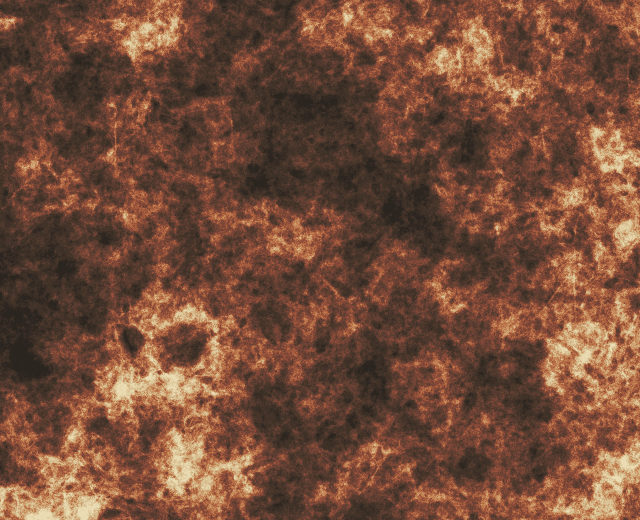
This texture is drawn by a WebGL 1 fragment shader. Its source:

```glsl
precision highp float;
uniform vec2 u_resolution;

#define CLOUD_SCALE 3.2
#define CLOUD_AMOUNT 0.70
#define WEB_SCALE 11.0
#define WEB_AMOUNT 0.50
#define GRAIN_SCALE 75.0
#define GRAIN_AMOUNT 0.36
#define BLOB_AMOUNT 0.75
#define CRACK_AMOUNT 0.8
#define TONE_SHIFT 0.10

float hash(vec2 p) {
  vec3 q = fract(vec3(p.xyx) * 0.1031);
  q += dot(q, q.yzx + 33.33);
  return fract((q.x + q.y) * q.z);
}

vec2 hash2(vec2 p) {
  return vec2(hash(p + 17.3), hash(p + 71.9));
}

// Value noise centred on zero
float noise(vec2 p) {
  vec2 i = floor(p), f = fract(p);
  f = f * f * (3.0 - 2.0 * f);
  float low = mix(hash(i), hash(i + vec2(1, 0)), f.x);
  float high = mix(hash(i + vec2(0, 1)), hash(i + vec2(1, 1)), f.x);
  return mix(low, high, f.y) - 0.5;
}

const mat2 OCTAVE = mat2(1.6, 1.2, -1.2, 1.6);

// Layered noise scaled to unit deviation
float fbm(vec2 p, float gain) {
  float sum = 0.0, power = 0.0, amp = 1.0;
  for (int i = 0; i < 6; i++) {
    sum += amp * noise(p);
    power += amp * amp;
    amp *= gain;
    p = OCTAVE * p + 13.7;
  }
  return sum / (0.2145 * sqrt(power));
}

// Bright filaments around dark pockets, unit deviation
float web(vec2 p) {
  float sum = 0.0, power = 0.0, amp = 1.0;
  for (int i = 0; i < 5; i++) {
    sum += amp * (0.35 - abs(2.0 * noise(p)));
    power += amp * amp;
    amp *= 0.72;
    p = OCTAVE * p + 5.1;
  }
  return sum / (0.25 * sqrt(power));
}

// Scattered dark ovals
float blobs(vec2 p) {
  vec2 cell = floor(p);
  float cover = 0.0;
  for (int y = -1; y <= 1; y++) {
    for (int x = -1; x <= 1; x++) {
      vec2 id = cell + vec2(x, y);
      vec2 d = p - id - hash2(id);
      float angle = 6.283 * hash(id + 5.7);
      d = mat2(cos(angle), sin(angle), -sin(angle), cos(angle)) * d;
      d.x *= 1.0 + 0.6 * hash(id + 9.1);
      float radius = mix(0.12, 0.42, hash(id + 3.3));
      float oval = 1.0 - smoothstep(0.65, 1.15, length(d) / radius);
      cover = max(cover, oval * step(0.5, hash(id + 41.0)));
    }
  }
  return cover;
}

// Fine slanted cracks
float cracks(vec2 p, float aspect) {
  float cover = 0.0;
  for (int i = 0; i < 14; i++) {
    vec2 id = vec2(float(i) * 3.7, 8.2);
    float angle = mix(0.7, 1.8, hash(id));
    vec2 dir = vec2(cos(angle), sin(angle));
    vec2 d = p - hash2(id) * vec2(aspect, 1.0);
    float reach = mix(0.04, 0.10, hash(id + 2.6));
    float along = clamp(dot(d, dir), -reach, reach);
    float line = 1.0 - smoothstep(0.0005, 0.0032, length(d - along * dir));
    cover = max(cover, line * (1.0 - abs(along) / reach));
  }
  return cover;
}

// Char, rust, ember and cream, placed by tone
vec3 palette(float t) {
  vec3 c = mix(vec3(0.17, 0.145, 0.125), vec3(0.26, 0.20, 0.16), smoothstep(-2.3, -1.0, t));
  c = mix(c, vec3(0.39, 0.25, 0.20), clamp((t + 1.0) / 0.9, 0.0, 1.0));
  c = mix(c, vec3(0.54, 0.29, 0.22), clamp((t + 0.1) / 0.64, 0.0, 1.0));
  c = mix(c, vec3(0.69, 0.39, 0.25), clamp((t - 0.54) / 0.5, 0.0, 1.0));
  c = mix(c, vec3(0.78, 0.54, 0.35), clamp((t - 1.04) / 0.5, 0.0, 1.0));
  c = mix(c, vec3(0.84, 0.74, 0.56), clamp((t - 1.54) / 0.6, 0.0, 1.0));
  return mix(c, vec3(0.92, 0.86, 0.70), clamp((t - 2.14) / 0.8, 0.0, 1.0));
}

void main() {
  vec2 p = gl_FragCoord.xy / u_resolution.y;
  float aspect = u_resolution.x / u_resolution.y;
  vec2 warp = vec2(fbm(p * 7.0 + 31.0, 0.6), fbm(p * 7.0 + 57.0, 0.6));
  vec2 q = p + 0.014 * warp;

  // Broad patches carry a finer web and grain
  float cloud = fbm(q * CLOUD_SCALE + 4.0, 0.68);
  float tone = TONE_SHIFT + CLOUD_AMOUNT * cloud;
  tone += (WEB_AMOUNT + 0.1 * cloud) * web(q * WEB_SCALE + 20.0);
  tone += GRAIN_AMOUNT * fbm(p * GRAIN_SCALE, 0.8);
  tone += dot(p - 0.5 * vec2(aspect, 1.0), vec2(0.5, -0.45));

  // Stains and cracks
  vec2 edge = p + 0.005 * warp;
  tone -= BLOB_AMOUNT * max(blobs(edge * 9.0), blobs(edge * 23.0 + 40.0));
  tone += CRACK_AMOUNT * cracks(p + 0.003 * warp, aspect);

  gl_FragColor = vec4(palette(tone), 1.0);
}
```
